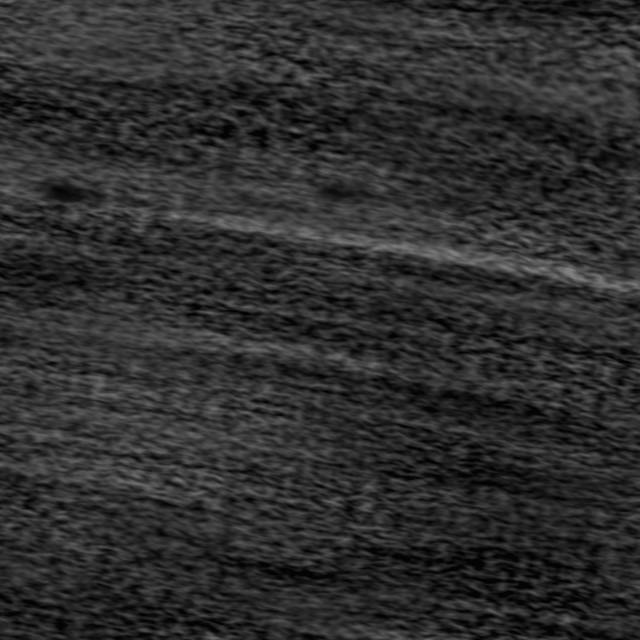
Reproduce this texture procedurally as a WebGL 1 fragment shader.

```glsl
precision highp float;

// Dark weathered wood: short fibres in stretched gradient noise that follow a
// gently falling grain, with pale ridges, their shadows and a few tailed knots.

uniform vec2 u_resolution;

#define BASE_TONE 0.198
#define GRAIN_SLOPE 0.157
#define TOP_SLOPE 0.09
#define FIBRE_CONTRAST 0.215
#define STREAK_CONTRAST 0.11
#define PATCH_CONTRAST 0.12
#define RIDGE_LIGHT 0.15
#define RIDGE_WIDTH 0.010
#define SHADOW_DEPTH 0.06
#define KNOT_DEPTH 0.88

float hash(vec2 p) {
  return fract(sin(dot(p, vec2(127.1, 311.7))) * 43758.55);
}

vec2 gradientAt(vec2 cell) {
  float angle = 6.2832 * hash(cell);
  return vec2(cos(angle), sin(angle));
}

// Gradient noise, roughly -0.7 to 0.7
float noise(vec2 p) {
  vec2 i = floor(p);
  vec2 f = p - i;
  vec2 w = f * f * f * (f * (f * 6.0 - 15.0) + 10.0);
  vec2 e = vec2(1.0, 0.0);
  float low = mix(dot(gradientAt(i), f),
                  dot(gradientAt(i + e.xy), f - e.xy), w.x);
  float high = mix(dot(gradientAt(i + e.yx), f - e.yx),
                   dot(gradientAt(i + e.xx), f - e.xx), w.x);
  return mix(low, high, w.y);
}

float bell(float x) {
  return exp(-x * x);
}

// Canvas position to (along, across) the grain
vec2 grainSpace(vec2 p) {
  float slope = mix(GRAIN_SLOPE, TOP_SLOPE, smoothstep(0.65, 1.0, p.y));
  float bend = 0.012 * noise(p * vec2(2.0, 3.0) + 4.3);
  return vec2(p.x - slope * p.y, p.y + slope * p.x + bend);
}

// Short fibres at two sizes, stronger in some places than in others
float fibres(vec2 g) {
  g.y += 0.004 * noise(g * vec2(22.0, 30.0) + 9.1);
  float coarse = noise(g * vec2(38.0, 125.0));
  float fine = noise(g * vec2(75.0, 195.0) + 31.7);
  float strength = 1.0 + 0.7 * noise(g * vec2(4.0, 11.0) + 17.2);
  return (coarse + 0.5 * fine) * strength;
}

// Long thin lines that run with the grain
float streaks(vec2 g) {
  return noise(g * vec2(2.5, 38.0) + 5.6) + 0.8 * noise(g * vec2(6.0, 80.0) + 12.9);
}

// Pale ridges, each with a dark band below it
float ridges(vec2 p, vec2 g) {
  float sum = 0.0;
  for (int k = 0; k < 3; k++) {
    float i = float(k);
    float level = 0.708 - 0.16 * i - 0.028 * i * i;
    float fade = bell((p.x - 0.68 + 0.27 * i) / (0.47 - 0.12 * i));
    float uneven = 1.0 + 0.7 * noise(vec2(g.x * 13.0, i * 7.3 + 0.4));
    float d = g.y - level + 0.006 * noise(vec2(g.x * 9.0, i * 5.1 + 0.6));
    float light = RIDGE_LIGHT * uneven * bell(d / RIDGE_WIDTH);
    float shadow = SHADOW_DEPTH * bell((d + 0.031) / 0.019);
    sum += fade * (1.0 - 0.2 * i) * (light - shadow);
  }
  return sum;
}

// Dark knots: a blunt head on the left and a thin tail to the right
float knots(vec2 p) {
  float cover = 0.0;
  for (int k = 0; k < 5; k++) {
    float i = float(k);
    vec2 centre = fract(vec2(0.09 + 0.43 * i, 0.70 + 0.5275 * i * (i - 1.0)));
    float size = mix(0.6, 1.0, bell(i * 0.6));
    vec2 d = (p - centre) / size;
    d.y += 0.13 * d.x + 0.008 * noise(p * 45.0);
    float reach = d.x < 0.0 ? 0.024 : 0.062;
    float head = bell(d.x / reach) * bell(d.y / 0.017);
    float tail = 0.6 * smoothstep(-0.02, 0.02, d.x) * bell(d.x / 0.16) * bell(d.y / 0.007);
    cover = max(cover, size * max(head, tail));
  }
  return cover;
}

void main() {
  vec2 p = gl_FragCoord.xy / u_resolution;
  vec2 g = grainSpace(p);

  // Broad light: dim at the foot and along the top edge
  float tone = BASE_TONE;
  tone -= 0.055 * (1.0 - smoothstep(0.0, 0.38, p.y));
  tone -= 0.045 * smoothstep(0.91, 1.0, p.y);
  tone += PATCH_CONTRAST * noise(g * vec2(1.6, 7.0) + 2.4);

  // Surface detail
  tone += FIBRE_CONTRAST * fibres(g);
  tone += STREAK_CONTRAST * streaks(g);
  tone += ridges(p, g);
  tone *= 1.0 - KNOT_DEPTH * knots(p);

  gl_FragColor = vec4(vec3(clamp(tone, 0.015, 0.5)), 1.0);
}
```
